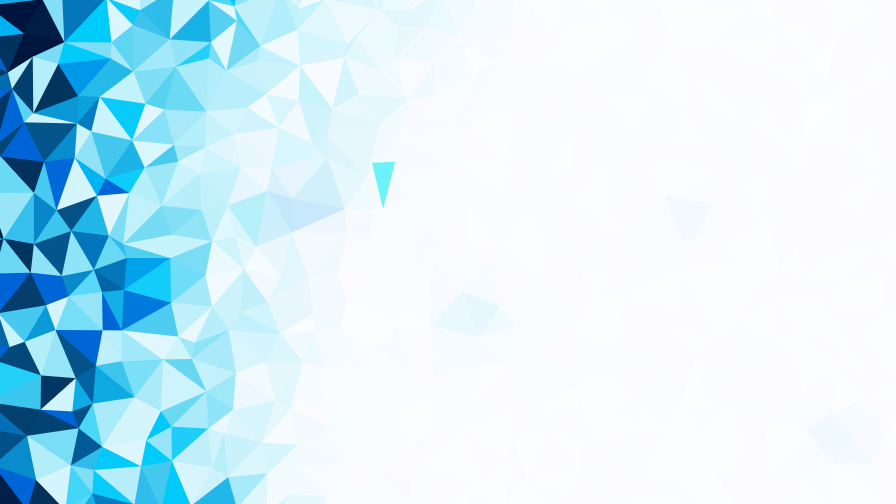
Write a WebGL 1 fragment shader that draws this background.

```glsl
precision highp float;
// Low-poly mosaic fading from deep blue at the left to near white at the right.
uniform vec2 u_resolution;

const float ROWS = 15.0;

float hash(vec2 p) {
  return fract(sin(dot(p, vec2(127.1, 311.7))) * 43758.545);
}

// Jittered grid vertex, in cell units
vec2 vertex(vec2 id) {
  return id + 0.78 * (vec2(hash(id), hash(id + 57.3)) - 0.5);
}

float edgeDistance(vec2 p, vec2 a, vec2 b) {
  vec2 e = b - a, d = p - a;
  return (e.x * d.y - e.y * d.x) / max(length(e), 0.0001);
}

// Smooth coverage of a counter-clockwise triangle
float coverage(vec2 p, vec2 a, vec2 b, vec2 c, float pixel) {
  float d = min(edgeDistance(p, a, b), min(edgeDistance(p, b, c), edgeDistance(p, c, a)));
  return clamp(0.5 + d / pixel, 0.0, 1.0);
}

float glow(vec2 p, vec2 center, float radius) {
  vec2 d = (p - center) / radius;
  return exp(-dot(d, d));
}

// Tone 0 is near white, tone 6 is navy
vec3 ramp(float tone) {
  vec3 c = mix(vec3(0.99, 0.995, 1.0), vec3(0.75, 0.95, 0.985), clamp(tone, 0.0, 1.0));
  c = mix(c, vec3(0.37, 0.84, 0.95), clamp(tone - 1.0, 0.0, 1.0));
  c = mix(c, vec3(0.05, 0.68, 0.90), clamp(tone - 2.0, 0.0, 1.0));
  c = mix(c, vec3(0.01, 0.44, 0.71), clamp(tone - 3.0, 0.0, 1.0));
  c = mix(c, vec3(0.01, 0.25, 0.42), clamp(tone - 4.0, 0.0, 1.0));
  return mix(c, vec3(0.0, 0.09, 0.24), clamp(tone - 5.0, 0.0, 1.0));
}

// Flat colour of one facet, from its centroid in canvas heights
vec3 facetColor(vec2 p, float seed) {
  float x = max(p.x, 0.0);
  float paleEdge = 0.72 + 0.42 * smoothstep(0.4, 1.0, p.y);
  float tone = 2.75 * exp(-pow(x / 0.27, 2.0));
  tone += 0.65 * (1.0 - smoothstep(0.35, paleEdge, x)) + 0.07 * exp(-x);
  tone += 1.3 * glow(p, vec2(0.03, 1.0), 0.12) + 1.2 * glow(p, vec2(0.44, 1.0), 0.09);
  tone += 0.8 * glow(p, vec2(0.44, 0.02), 0.06) + 0.6 * glow(p, vec2(0.25, 0.4), 0.08);
  tone *= 1.0 - 0.7 * glow(p, vec2(0.49, 0.70), 0.07);
  tone *= mix(0.2, 1.8, hash(vec2(seed, 3.7)));

  // Faint aqua islands in the white field
  tone += 0.35 * glow(p, vec2(0.94, 0.37), 0.06);
  tone += 0.22 * glow(p, vec2(1.354, 0.55), 0.035);
  tone += 0.2 * glow(p, vec2(1.667, 0.13), 0.06);

  vec3 color = ramp(tone);
  // Occasional vivid cyan or royal blue facets
  float vivid = step(0.6, hash(vec2(seed, 9.1))) * smoothstep(1.2, 2.2, tone);
  vec3 accent = mix(vec3(0.0, 0.80, 0.98), vec3(0.0, 0.40, 0.84), smoothstep(2.6, 3.6, tone));
  color = mix(color, accent, vivid * (1.0 - smoothstep(4.2, 5.0, tone)));
  // Lilac tint and soft periwinkle patch
  color -= vec3(0.0, 0.012, 0.0) * hash(vec2(seed, 5.3));
  return mix(color, vec3(0.73, 0.88, 0.98), 0.9 * glow(p, vec2(0.595, 0.595), 0.05));
}

// Adds a facet, weighted by its coverage
vec4 facet(vec2 p, vec2 a, vec2 b, vec2 c, float seed, float pixel) {
  float w = coverage(p, a, b, c, pixel);
  return w > 0.0 ? vec4(facetColor((a + b + c) / (3.0 * ROWS), seed), 1.0) * w : vec4(0.0);
}

void main() {
  vec2 uv = gl_FragCoord.xy / u_resolution.y;
  vec2 p = uv * ROWS;
  float pixel = ROWS / u_resolution.y;
  vec4 sum = vec4(facetColor(uv, 0.5), 1.0) * 0.001;

  // Split each nearby quad along its shorter diagonal
  for (int j = -1; j <= 1; j++) {
    for (int i = -1; i <= 1; i++) {
      vec2 id = floor(p) + vec2(float(i), float(j));
      vec2 a = vertex(id), b = vertex(id + vec2(1.0, 0.0));
      vec2 c = vertex(id + 1.0), d = vertex(id + vec2(0.0, 1.0));
      float seed = hash(id + 21.4) * 91.0;
      if (distance(a, c) < distance(b, d)) {
        sum += facet(p, a, b, c, seed, pixel) + facet(p, a, c, d, seed + 13.7, pixel);
      } else {
        sum += facet(p, a, b, d, seed, pixel) + facet(p, b, c, d, seed + 13.7, pixel);
      }
    }
  }
  vec3 color = sum.rgb / sum.a;

  // Lone cyan shard pointing down
  float shard = coverage(uv, vec2(0.738, 0.677), vec2(0.760, 0.585), vec2(0.784, 0.679), 1.0 / u_resolution.y);
  color = mix(color, vec3(0.43, 0.95, 0.98), shard);
  gl_FragColor = vec4(color, 1.0);
}
```
